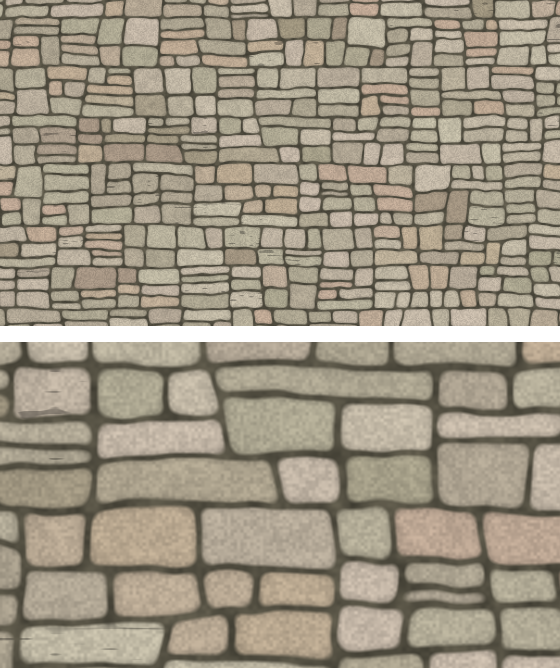
Top, the full canvas; bottom, a detail of the centre.
This texture is drawn by a WebGL 1 fragment shader. Its source:

```glsl
precision highp float;
// Draws a rubble stone wall: pale irregular blocks set in dark mortar.
uniform vec2 u_resolution;

#define PANEL vec2(0.33, 0.148)    // mean size of a group of stones
#define STONE_AREA 0.0068          // area below which stones stop splitting
#define GAP 0.0033                 // half width of the mortar joints
#define SOFTNESS 0.0022            // half width of the stone outline blur
#define ROUNDING 0.012             // corner radius of the stones
#define GRAIN 0.16                 // strength of the fine speckle
#define STONE_DARK vec3(0.665, 0.633, 0.555)
#define STONE_LIGHT vec3(0.765, 0.727, 0.655)
#define STONE_WARM vec3(0.745, 0.655, 0.565)
#define STONE_BROWN vec3(0.605, 0.550, 0.470)
#define MORTAR_DARK vec3(0.235, 0.225, 0.185)
#define MORTAR_LIGHT vec3(0.410, 0.390, 0.325)

float hash(vec2 p) {
  return fract(sin(dot(p, vec2(12.9898, 78.233))) * 43758.5453);
}

float noise(vec2 p) {
  vec2 i = floor(p), f = fract(p);
  f = f * f * (3.0 - 2.0 * f);
  return mix(mix(hash(i), hash(i + vec2(1.0, 0.0)), f.x),
             mix(hash(i + vec2(0.0, 1.0)), hash(i + 1.0), f.x), f.y);
}

vec2 wobble(vec2 p) {
  return vec2(noise(p), noise(p + 37.4)) - 0.5;
}

// Polynomial smooth minimum; rounds the corners where joints meet.
float smoothMin(float a, float b) {
  float h = max(ROUNDING - abs(a - b), 0.0) / ROUNDING;
  return min(a, b) - h * h * ROUNDING * 0.25;
}

// Jittered interval that holds x: lower end, upper end.
vec2 span(float x, float seed) {
  float i = floor(x);
  if (x < i + 0.4 * hash(vec2(i, seed))) i -= 1.0;
  return vec2(i + 0.4 * hash(vec2(i, seed)),
              i + 1.0 + 0.4 * hash(vec2(i + 1.0, seed)));
}

// Splits a panel into stones: distance to the joint, then the stone id.
vec3 stoneAt(vec2 p) {
  vec2 rows = span(p.y / PANEL.y, 5.3);
  float row = floor(rows.x);
  float shift = 7.0 * hash(vec2(row, 2.7));
  vec2 cols = span(p.x / PANEL.x + shift, row + 11.0);
  vec2 lo = vec2(cols.x - shift, rows.x) * PANEL;
  vec2 hi = vec2(cols.y - shift, rows.y) * PANEL;
  vec2 id = vec2(floor(cols.x), row);
  float d = smoothMin(smoothMin(p.x - lo.x, hi.x - p.x),
                      smoothMin(p.y - lo.y, hi.y - p.y));

  for (int level = 0; level < 6; level++) {
    vec2 size = hi - lo, middle = 0.5 * (lo + hi);
    float limit = STONE_AREA * mix(0.55, 1.6, hash(id + 0.31));
    if (size.x * size.y < limit) break;
    float place = mix(0.34, 0.66, hash(id + 0.57));
    float tilt = hash(id + 0.83) - 0.5;
    float side;
    if (size.x < size.y * mix(1.1, 3.3, hash(id + 0.19))) {
      float cut = mix(lo.y, hi.y, place);
      side = p.y - cut - 0.09 * tilt * (p.x - middle.x);
      if (side > 0.0) lo.y = cut; else hi.y = cut;
    } else {
      float cut = mix(lo.x, hi.x, place);
      side = p.x - cut - 0.32 * tilt * (p.y - middle.y);
      if (side > 0.0) lo.x = cut; else hi.x = cut;
    }
    d = smoothMin(d, abs(side));
    id += side > 0.0 ? vec2(3.17, 7.73) : vec2(5.39, 1.91);
  }
  return vec3(d, id);
}

// Colour of one stone: mostly grey beige, some pinkish or brown.
vec3 stoneColour(vec2 id) {
  float kind = hash(id + 4.1);
  vec3 colour = mix(STONE_DARK, STONE_LIGHT, hash(id + 8.6));
  colour = mix(colour, STONE_WARM, 0.8 * smoothstep(0.82, 0.96, kind));
  colour = mix(colour, STONE_BROWN, 0.8 * smoothstep(0.10, 0.03, kind));
  float green = hash(id + 6.4) - 0.5;
  return colour + green * vec3(-0.022, 0.008, -0.016);
}

void main() {
  vec2 p = gl_FragCoord.xy / u_resolution.y;
  vec2 bent = p + 0.014 * wobble(p * 9.0) + 0.005 * wobble(p * 38.0);
  vec3 stone = stoneAt(bent);
  float d = stone.x;
  float speckle = noise(p * 300.0) - 0.5;
  float blotch = noise(p * 42.0 + stone.yz * 3.0) - 0.5;

  // Stone face with grain, soft blotches, worn rim and rare dark streaks.
  vec3 face = stoneColour(stone.yz);
  face *= 1.0 + GRAIN * speckle + 0.06 * blotch;
  face *= mix(0.90, 1.0, smoothstep(GAP, GAP + 0.007, d));
  float streak = smoothstep(0.80, 0.93, noise(p * vec2(35.0, 190.0)));
  face *= 1.0 - 0.28 * streak * step(0.90, hash(stone.yz + 9.2));

  // Mortar, deepest in the middle of the joints.
  float sand = 0.7 * noise(p * 60.0) + 0.3 * noise(p * 210.0);
  vec3 mortar = mix(MORTAR_DARK, MORTAR_LIGHT, sand);

  float gap = GAP + 0.0016 * (noise(p * 24.0) - 0.5);
  float blur = max(SOFTNESS, 0.6 / u_resolution.y);
  float cover = smoothstep(gap - blur, gap + blur, d);
  gl_FragColor = vec4(mix(mortar, face, cover), 1.0);
}
```
